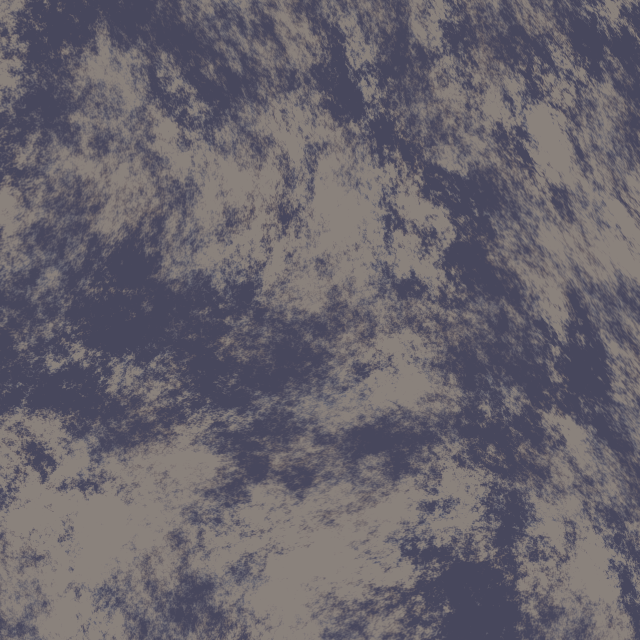
Reproduce this texture procedurally as a WebGL 2 fragment shader.

```glsl
#version 300 es
precision highp float;
precision highp int;
// Weathered two-tone mottling: slate blue worn through to warm grey.
// Rough gradient-noise octaves are sampled on a bent domain, squeezed across
// one diagonal so that the grain there turns into streaks, then toned softly.

uniform vec2 u_resolution;
out vec4 fragColor;

const vec3 SLATE = vec3(0.280, 0.277, 0.360);
const vec3 STONE = vec3(0.542, 0.508, 0.486);
const vec3 TINT = vec3(0.010, -0.006, -0.022);   // warm or cool drift of mid tones

const int OCTAVES = 8;
const float PATCH_FREQ = 3.0;     // large patches per canvas
const float LACUNARITY = 1.98;
const float ROUGHNESS = 0.88;     // amplitude ratio between octaves
const float BALANCE = -0.005;     // positive shows more stone
const float SOFT_MIN = 0.20;      // half width of the tone ramp
const float SOFT_MAX = 0.34;

const float WARP_FREQ = 1.7;
const float WARP_AMOUNT = 0.12;
const vec2 SQUEEZE_DIR = vec2(0.78, 0.626);
const float SQUEEZE = 1.0;

// Integer hash of a lattice cell to the range 0..1
float hash(ivec2 cell) {
    uvec2 q = uvec2(cell) * uvec2(1597334673u, 3812015801u);
    uint h = (q.x ^ q.y) * 1597334673u;
    h ^= h >> 15;
    h *= 2246822519u;
    h ^= h >> 13;
    return float(h >> 8) / 16777216.0;
}

float cornerSlope(ivec2 cell, vec2 offset) {
    float angle = 6.28319 * hash(cell);
    return dot(vec2(cos(angle), sin(angle)), offset);
}

float gradientNoise(vec2 p) {
    ivec2 i = ivec2(floor(p));
    vec2 f = fract(p);
    vec2 u = f * f * f * (f * (f * 6.0 - 15.0) + 10.0);
    float low = mix(cornerSlope(i, f),
                    cornerSlope(i + ivec2(1, 0), f - vec2(1, 0)), u.x);
    float high = mix(cornerSlope(i + ivec2(0, 1), f - vec2(0, 1)),
                     cornerSlope(i + ivec2(1, 1), f - vec2(1, 1)), u.x);
    return mix(low, high, u.y);
}

// Octave sum scaled to constant variance; octaves too fine to resolve fade out
float roughNoise(vec2 p, float footprint) {
    const mat2 TURN = mat2(0.8, 0.6, -0.6, 0.8);
    float sum = 0.0, power = 0.0, amplitude = 1.0, freq = PATCH_FREQ;
    p *= PATCH_FREQ;
    for (int i = 0; i < OCTAVES; i++) {
        float visible = 1.0 - smoothstep(0.6, 1.5, freq * footprint);
        float weight = amplitude * visible;
        sum += weight * gradientNoise(p);
        power += weight * weight;
        amplitude *= ROUGHNESS;
        freq *= LACUNARITY;
        p = TURN * p * LACUNARITY + vec2(17.3, 9.1);
    }
    return sum * inversesqrt(power);
}

// Bends the plane, then compresses it across the squeeze direction
vec2 bendDomain(vec2 p) {
    vec2 w = p * WARP_FREQ;
    vec2 bent = p + WARP_AMOUNT * vec2(gradientNoise(w + vec2(3.7, 8.2)),
                                       gradientNoise(w + vec2(21.4, 5.6)));
    float reach = max(dot(bent - 0.5, SQUEEZE_DIR), 0.0);
    return bent + SQUEEZE * reach * reach * SQUEEZE_DIR;
}

void main() {
    vec2 uv = gl_FragCoord.xy / min(u_resolution.x, u_resolution.y);
    vec2 p = bendDomain(uv);
    vec2 spread = fwidth(p);
    float wear = roughNoise(p, max(spread.x, spread.y)) + BALANCE;

    // Some regions wear with crisp flakes, others with hazy ones
    float haze = smoothstep(-0.3, 0.3, gradientNoise(p * 5.0 + 40.0));
    float softness = mix(SOFT_MIN, SOFT_MAX, haze);
    float tone = smoothstep(-softness, softness, wear);

    // Slight colour drift, strongest between the two paints
    float drift = gradientNoise(p * 9.0 + 70.0) + gradientNoise(p * 67.0 + 90.0);
    float midTone = 4.0 * tone * (1.0 - tone);
    vec3 colour = mix(SLATE, STONE, tone) + TINT * drift * midTone;
    fragColor = vec4(colour, 1.0);
}
```
